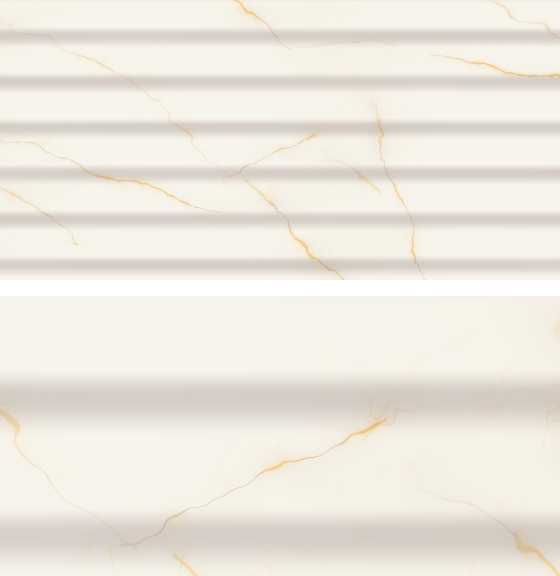
Top, the full canvas; bottom, a detail of the centre.
Write a WebGL 2 fragment shader that draws this texture.

```glsl
#version 300 es
precision highp float;

uniform vec2 u_resolution;
out vec4 fragColor;

#define FLUTE_PERIOD 0.1635
#define FLUTE_BASE 0.055
#define GROOVE_ABOVE 0.22
#define GROOVE_BELOW 0.30
#define VEIN_WIDTH 0.0016
#define VEIN_WANDER 0.011
#define HAZE_FALLOFF 38.0
#define VEIN_COUNT 12

const vec3 IVORY = vec3(0.968, 0.958, 0.922);
const vec3 GROOVE = vec3(0.835, 0.805, 0.775);
const vec3 HAZE = vec3(0.925, 0.890, 0.835);
const vec3 GOLD = vec3(0.965, 0.760, 0.440);
const vec3 UMBER = vec3(0.700, 0.510, 0.320);

// Main veins: start.xy, end.xy in units of canvas height
const vec4 VEINS[VEIN_COUNT] = vec4[](
    vec4(0.78, 1.02, 1.04, 0.83), vec4(-0.02, 0.93, 0.41, 0.76),
    vec4(0.41, 0.76, 0.84, 0.36), vec4(1.56, 0.80, 2.02, 0.71),
    vec4(-0.02, 0.52, 0.76, 0.245), vec4(0.83, 0.36, 1.12, 0.53),
    vec4(0.88, 0.36, 1.24, -0.02), vec4(1.32, 0.62, 1.53, -0.02),
    vec4(-0.02, 0.34, 0.28, 0.14), vec4(1.70, 1.02, 2.03, 0.84),
    vec4(1.17, 0.45, 1.35, 0.32), vec4(1.04, 0.83, 1.42, 0.85));
const float STRENGTH[VEIN_COUNT] = float[](
    0.85, 0.45, 0.35, 0.90, 0.75, 0.90, 0.85, 0.80, 0.60, 0.45, 0.45, 0.35);

vec2 hash2(vec2 p) {
    return fract(sin(vec2(dot(p, vec2(127.1, 311.7)), dot(p, vec2(269.5, 183.3)))) * 4375.85);
}

// Layered sines, each octave turned and bent by the one before
vec2 layeredSines(vec2 p) {
    vec2 sum = vec2(0.0);
    float amp = 1.0;
    for (int i = 0; i < 5; i++) {
        sum += amp * sin(p.yx + 1.3 * sum.yx + vec2(0.7, 2.1));
        p = mat2(1.5, 1.1, -1.1, 1.5) * p + 1.7;
        amp *= 0.6;
    }
    return sum;
}

// Cellular noise: gap between the two nearest feature points
float cellEdge(vec2 p) {
    vec2 cell = floor(p);
    float nearest = 8.0, second = 8.0;
    for (int y = -1; y <= 1; y++)
    for (int x = -1; x <= 1; x++) {
        vec2 id = cell + vec2(x, y);
        float d = length(id + hash2(id) - p);
        second = min(second, max(nearest, d));
        nearest = min(nearest, d);
    }
    return second - nearest;
}

// x: distance to the segment, y: position along it
vec2 segment(vec2 p, vec2 a, vec2 b) {
    vec2 ab = b - a;
    float t = clamp(dot(p - a, ab) / dot(ab, ab), 0.0, 1.0);
    return vec2(length(p - a - ab * t), t);
}

float line(float d, float width, float px) {
    return 1.0 - smoothstep(max(width - px, 0.0), width + px, d);
}

void main() {
    vec2 p = gl_FragCoord.xy / u_resolution.y;
    float px = 0.8 / u_resolution.y;
    vec2 wander = layeredSines(p * 17.0);
    float patches = smoothstep(-0.9, 1.1, layeredSines(p * 29.0 + 4.0).x);
    float cloud = smoothstep(-0.3, 1.6, layeredSines(p * vec2(5.0, 9.0)).y);

    // Veins with broken gold cores and soft haze
    float core = 0.0, glow = 0.0, haze = 0.0;
    for (int i = 0; i < VEIN_COUNT; i++) {
        vec2 s = segment(p + VEIN_WANDER * wander, VEINS[i].xy, VEINS[i].zw);
        float taper = STRENGTH[i] * (0.4 + 0.6 * smoothstep(0.0, 0.3, s.y));
        float width = VEIN_WIDTH * (0.4 + 1.2 * patches);
        core = max(core, taper * line(s.x, width, px));
        glow = max(glow, taper * exp(-s.x * 150.0));
        haze = max(haze, STRENGTH[i] * exp(-s.x * HAZE_FALLOFF));
    }

    // Hairline branches, strongest beside the veins
    vec2 slant = mat2(0.8, 0.6, -0.6, 0.8) * p;
    float edge = cellEdge(slant * vec2(14.0, 8.0) + 0.25 * wander);
    float hair = line(edge, 0.025, px * 10.0) * patches * (0.55 * haze + 0.10 * cloud);

    // Polished stone
    vec3 color = mix(IVORY, HAZE, 0.12 * cloud + 0.55 * haze * (0.3 + 0.7 * cloud));
    color = mix(color, GOLD, 0.40 * glow * patches + 0.6 * hair);
    vec3 coreColor = mix(UMBER, GOLD, smoothstep(0.1, 0.6, patches));
    color = mix(color, coreColor, core * (0.25 + 0.65 * patches));

    // Horizontal flutes with a crisper upper edge on each groove
    float row = (p.y - FLUTE_BASE) / FLUTE_PERIOD;
    float offset = row - floor(row + 0.5);
    float reach = offset > 0.0 ? GROOVE_ABOVE : GROOVE_BELOW;
    float shade = 1.0 - smoothstep(0.02, reach, abs(offset));
    shade *= 0.96 + 0.04 * sin(p.x * 2.3 + floor(row + 0.5) * 1.9);
    color *= mix(vec3(1.0), GROOVE / IVORY, shade);

    fragColor = vec4(color, 1.0);
}
```
